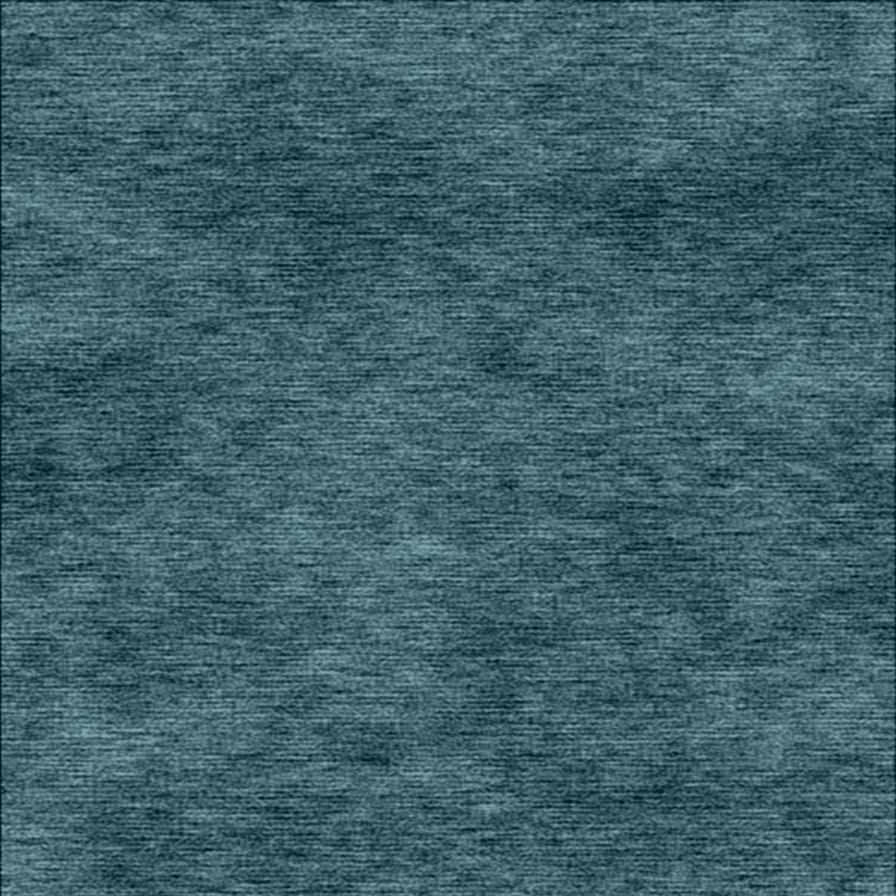
Write a Shadertoy shader that draws this texture.

```glsl
#define DEEP_TEAL   vec3(0.07, 0.18, 0.22)
#define PALE_TEAL   vec3(0.42, 0.55, 0.58)
#define MEAN_TONE   0.53
#define CLOUD_DEPTH 0.36
#define STREAK_DEPTH 0.50
#define GRAIN_DEPTH 0.72
#define RIB_DEPTH   0.15
#define RIB_COUNT   170.0
#define EDGE_WIDTH  0.003

vec2 hashGradient(vec2 cell) {
    vec3 q = fract(cell.xyx * vec3(0.1031, 0.1030, 0.0973));
    q += dot(q, q.yzx + 33.33);
    return 2.0 * fract((q.xx + q.yz) * q.zy) - 1.0;
}

float gradientNoise(vec2 p) {
    vec2 cell = floor(p), f = fract(p);
    vec2 u = f * f * f * (f * (f * 6.0 - 15.0) + 10.0);
    float a = dot(hashGradient(cell), f);
    float b = dot(hashGradient(cell + vec2(1, 0)), f - vec2(1, 0));
    float c = dot(hashGradient(cell + vec2(0, 1)), f - vec2(0, 1));
    float d = dot(hashGradient(cell + vec2(1, 1)), f - vec2(1, 1));
    return mix(mix(a, b, u.x), mix(c, d, u.x), u.y);
}

// Wide worn patches, flattening as they get finer
float clouds(vec2 p) {
    float sum = 0.0, weight = 1.0;
    vec2 scale = vec2(3.0, 5.5);
    for (int i = 0; i < 3; i++) {
        sum += weight * gradientNoise(p * scale + 17.3 * float(i + 1));
        scale *= vec2(2.3, 2.8);
        weight *= 0.88;
    }
    return sum;
}

// Short horizontal dashes of yarn
float streaks(vec2 p) {
    float broad = gradientNoise(p * vec2(21.0, 143.0) + 61.7);
    float fine = gradientNoise(p * vec2(43.0, 207.0) + 113.1);
    return broad + fine;
}

// Regular weft ribs that fade in and out along the row
float ribs(vec2 p) {
    float wobble = 0.5 * gradientNoise(p * vec2(9.0, 25.0) + 31.9);
    float strength = clamp(0.8 + 1.5 * gradientNoise(p * vec2(13.0, 40.0) + 83.3), 0.0, 1.6);
    return strength * sin(6.28318 * (p.y * RIB_COUNT + wobble));
}

// Speckled pile
float grain(vec2 p) {
    return gradientNoise(p * vec2(187.0, 263.0) + 211.7)
         + 0.35 * gradientNoise(p * vec2(97.0, 171.0) + 149.3);
}

void mainImage(out vec4 fragColor, in vec2 fragCoord) {
    vec2 uv = fragCoord / iResolution.xy;
    vec2 p = fragCoord / iResolution.y;

    float tone = MEAN_TONE
               + CLOUD_DEPTH * clouds(p)
               + STREAK_DEPTH * streaks(p)
               + RIB_DEPTH * ribs(p)
               + GRAIN_DEPTH * grain(p);

    // Dark selvedge at the left, fainter at the top and right
    float left = 1.0 - smoothstep(0.0, EDGE_WIDTH, uv.x);
    float rim = 1.0 - smoothstep(0.0, EDGE_WIDTH, min(1.0 - uv.x, 1.0 - uv.y));
    tone -= 0.9 * left + 0.5 * rim;

    vec3 color = mix(DEEP_TEAL, PALE_TEAL, clamp(tone, -0.15, 1.2));
    fragColor = vec4(color, 1.0);
}
```
